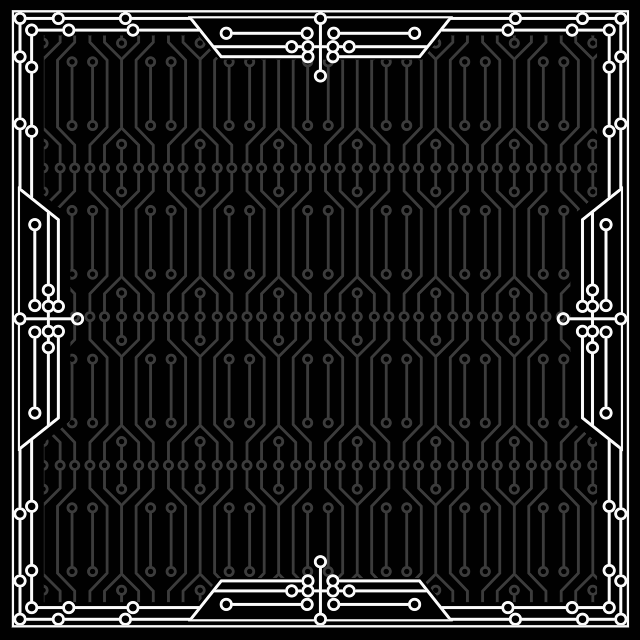
Write a Shadertoy shader that draws this pattern.

```glsl
const float DESIGN = 768.0;                  // design units across the canvas
const vec2 CELL = vec2(94.25, 178.4);        // repeat of the trace pattern
const vec2 CELL_ORIGIN = vec2(-49.6, 4.0);
const vec2 FRAME_CENTER = vec2(0.5, 1.4);
const vec3 BACKGROUND = vec3(0.003);
const vec3 TRACE_GREY = vec3(0.235);
const vec3 FRAME_WHITE = vec3(0.985);

float segment(vec2 p, vec2 a, vec2 b) {
    vec2 ab = b - a;
    return length(p - a - ab * clamp(dot(p - a, ab) / dot(ab, ab), 0.0, 1.0));
}

float box(vec2 p, vec2 halfSize) {
    vec2 d = abs(p) - halfSize;
    return length(max(d, 0.0)) + min(max(d.x, d.y), 0.0);
}

float coverage(float d, float pixel) {
    return 1.0 - smoothstep(-0.6 * pixel, 0.6 * pixel, d);
}

// Joins wires to hollow pads, keeping the pad holes empty
float withPads(float wires, float centers, float radius, float halfWidth) {
    float rim = centers - radius;
    return min(max(wires, -rim), abs(rim) - halfWidth);
}

// One mirrored quarter of a repeating circuit cell
float circuitCell(vec2 p) {
    vec2 q = abs(mod(p - CELL_ORIGIN + 0.5 * CELL, CELL) - 0.5 * CELL);

    // Hexagon, its stem and inner rod
    float w = segment(q, vec2(20.5, 0.0), vec2(20.5, 27.5));
    w = min(w, segment(q, vec2(20.5, 27.5), vec2(0.0, 48.0)));
    w = min(w, segment(q, vec2(0.0, 48.0), vec2(0.0, 90.0)));
    w = min(w, segment(q, vec2(0.0), vec2(0.0, 28.5)));

    // Outer bent wire and long rod
    w = min(w, segment(q, vec2(38.0, 0.0), vec2(38.0, 27.5)));
    w = min(w, segment(q, vec2(38.0, 27.5), vec2(17.4, 49.0)));
    w = min(w, segment(q, vec2(17.4, 49.0), vec2(17.4, 90.0)));
    w = min(w, segment(q, vec2(34.8, 51.0), vec2(34.8, 90.0)));

    float pads = min(length(q), length(q - vec2(0.0, 28.5)));
    pads = min(pads, length(q - vec2(20.5, 0.0)));
    pads = min(pads, length(q - vec2(38.0, 0.0)));
    pads = min(pads, length(q - vec2(34.8, 51.0)));
    return withPads(w - 1.7, pads, 4.9, 1.7);
}

// Frame side: x runs along the edge from its middle, y runs outward
float frameSide(vec2 s) {
    // Rails along the edge
    float w = segment(s, vec2(156.0, 360.5), vec2(360.5, 360.5));
    w = min(w, segment(s, vec2(144.5, 346.5), vec2(346.5, 346.5)));

    // Trapezoid panel and the wires within it
    w = min(w, segment(s, vec2(156.0, 361.0), vec2(119.0, 314.5)));
    w = min(w, segment(s, vec2(119.0, 314.5), vec2(15.0, 314.5)));
    w = min(w, segment(s, vec2(128.5, 326.5), vec2(0.0, 326.5)));
    w = min(w, segment(s, vec2(113.0, 342.7), vec2(16.0, 342.7)));
    w = min(w, segment(s, vec2(0.0, 360.5), vec2(0.0, 291.5)));
    w -= 1.8;

    // Thin border and panel edge
    w = min(w, abs(s.y - 369.0) - 1.4);
    w = min(w, segment(s, vec2(0.0, 361.8), vec2(158.0, 361.8)) - 1.3);

    // Pads on both rails
    float pads = length(s - vec2(360.5, 360.5));
    pads = min(pads, length(s - vec2(314.5, 360.5)));
    pads = min(pads, length(s - vec2(234.0, 360.5)));
    pads = min(pads, length(s - vec2(346.5, 346.5)));
    pads = min(pads, length(s - vec2(302.0, 346.5)));
    pads = min(pads, length(s - vec2(225.0, 346.5)));

    // Pads in the panel
    pads = min(pads, length(s - vec2(0.0, 360.5)));
    pads = min(pads, length(s - vec2(0.0, 291.5)));
    pads = min(pads, length(s - vec2(16.0, 342.7)));
    pads = min(pads, length(s - vec2(113.0, 342.7)));
    pads = min(pads, length(s - vec2(34.5, 326.5)));
    pads = min(pads, length(s - vec2(15.0, 326.5)));
    pads = min(pads, length(s - vec2(15.0, 314.5)));
    return withPads(w, pads, 6.2, 1.7);
}

// Area holding the grey traces: a box with the four panels cut away
float traceArea(vec2 f, vec2 s) {
    float panelDepth = f.x > f.y ? 300.0 : 311.0;
    float panel = s.y - panelDepth - 1.2 * max(s.x - 122.0, 0.0);
    return max(box(f, vec2(332.0, 340.0)), panel);
}

void mainImage(out vec4 fragColor, in vec2 fragCoord) {
    float pixel = DESIGN / min(iResolution.x, iResolution.y);
    vec2 p = (fragCoord - 0.5 * iResolution.xy) * pixel;

    // Fold the four sides onto one
    vec2 f = abs(p - FRAME_CENTER);
    vec2 side = vec2(min(f.x, f.y), max(f.x, f.y));

    float traces = max(circuitCell(p), traceArea(f, side));
    vec3 color = mix(BACKGROUND, TRACE_GREY, coverage(traces, pixel));
    color = mix(color, FRAME_WHITE, coverage(frameSide(side), pixel));
    fragColor = vec4(color, 1.0);
}
```
